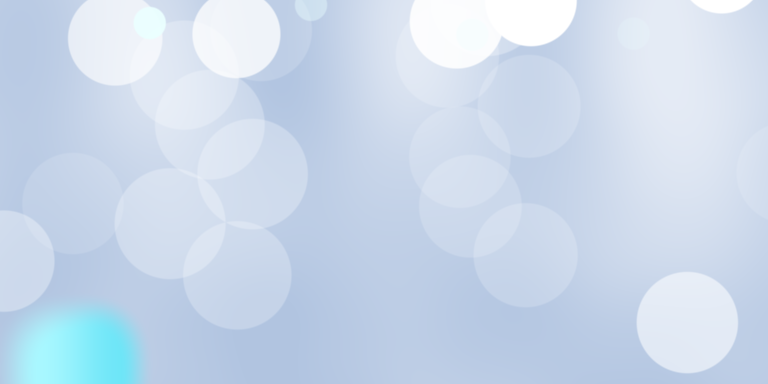
Write a Shadertoy shader that draws this background.

```glsl
const vec3 DEEP_BLUE = vec3(0.695, 0.770, 0.880);
const vec3 PALE_BLUE = vec3(0.895, 0.920, 0.960);
const vec3 DISC_WHITE = vec3(0.985, 0.992, 1.0);
const vec3 SPARK_TINT = vec3(0.92, 1.0, 1.0);
const vec3 CYAN_LIGHT = vec3(0.66, 0.97, 1.0);
const vec3 CYAN_FULL = vec3(0.43, 0.90, 0.97);

const vec2 CYAN_CENTER = vec2(0.19, 0.03);
const vec2 CYAN_RADII = vec2(0.19, 0.19);
const float COLUMN_START = 0.38;   // middle of the first pale column
const float COLUMN_PERIOD = 0.69;
const float EDGE = 0.003;          // half width of a disc edge
const int VEILS = 12;
const int STRAYS = 4;
const int LAMPS = 5;
const int SPARKS = 5;

float hash1(float n) {
    return fract(sin(n * 12.9898 + 4.1) * 4375.85);
}

vec2 gradientAt(vec2 cell) {
    float angle = 6.2832 * hash1(dot(cell, vec2(1.0, 17.3)));
    return vec2(cos(angle), sin(angle));
}

float gradientNoise(vec2 p) {
    vec2 i = floor(p), f = fract(p);
    vec2 u = f * f * f * (f * (f * 6.0 - 15.0) + 10.0);
    vec2 e = vec2(1.0, 0.0);
    float low = mix(dot(gradientAt(i), f), dot(gradientAt(i + e.xy), f - e.xy), u.x);
    float high = mix(dot(gradientAt(i + e.yx), f - e.yx), dot(gradientAt(i + e.xx), f - e.xx), u.x);
    return mix(low, high, u.y);
}

// Pale columns of light that fade toward the bottom
vec3 softBackdrop(vec2 p) {
    float lift = smoothstep(0.08, 0.75, p.y);
    float column = 0.5 + 0.5 * cos(6.2832 * (p.x - COLUMN_START) / COLUMN_PERIOD);
    float rightSide = smoothstep(1.1, 1.75, p.x);
    float pale = 0.10 + lift * (0.62 * column + 0.30 * rightSide);
    pale += 0.08 * rightSide + 0.30 * gradientNoise(p * 2.6 + 3.7);
    return mix(DEEP_BLUE, PALE_BLUE, clamp(pale, 0.0, 1.0));
}

// Blurred cyan light, softer on its left side
void addCyanGlow(inout vec3 color, vec2 p) {
    vec2 q = (p - CYAN_CENTER) / CYAN_RADII;
    float d = pow(pow(abs(q.x), 2.6) + pow(abs(q.y), 2.6), 1.0 / 2.6);
    float inner = mix(0.45, 0.65, smoothstep(-0.6, 0.6, q.x));
    float glow = 1.0 - smoothstep(inner, 1.12, d);
    vec3 tint = mix(CYAN_LIGHT, CYAN_FULL, smoothstep(-0.5, 0.7, q.x));
    color = mix(color, tint, glow);
}

void addDisc(inout vec3 color, vec2 p, vec2 center, float radius, vec3 tint, float alpha) {
    float cover = smoothstep(-EDGE, EDGE, radius - length(p - center));
    color = mix(color, tint, alpha * cover);
}

void mainImage(out vec4 fragColor, in vec2 fragCoord) {
    vec2 p = fragCoord / iResolution.y;
    vec3 color = softBackdrop(p);
    addCyanGlow(color, p);

    // Faint veils, zigzagging down two columns
    for (int i = 0; i < VEILS; i++) {
        float side = float(i % 2), k = float(i / 2), h = hash1(float(i));
        vec2 center = vec2(0.56 + 0.70 * side + 0.12 * cos(2.3 * k + 1.5 * side),
                           0.93 + 0.06 * side - 0.13 * k + 0.03 * (h - 0.5));
        addDisc(color, p, center, 0.128 + 0.022 * h, DISC_WHITE, 0.13 + 0.22 * h);
    }

    // Single discs near the left and right borders
    for (int i = 0; i < STRAYS; i++) {
        float side = float(i % 2), k = float(i / 2);
        vec2 start = mix(vec2(0.19, 0.47), vec2(1.79, 0.16), side);
        vec2 stride = mix(vec2(-0.18, -0.15), vec2(0.26, 0.39), side);
        float alpha = mix(0.14 + 0.22 * k, 0.60 - 0.46 * k, side);
        addDisc(color, p, start + stride * k, 0.132, DISC_WHITE, alpha);
    }

    // Bright lamps along the top, growing stronger to the right
    for (int i = 0; i < LAMPS; i++) {
        float k = float(i);
        vec2 center = vec2(0.30 + 0.39 * k - 0.11 * sin(2.4 * k), 0.90 + 0.011 * k * k);
        float alpha = min(0.62 + 0.13 * k, 1.0);
        addDisc(color, p, center, 0.11 + 0.02 * hash1(k + 31.0), vec3(1.0), alpha);
    }

    // Small sparks, fading to the right
    for (int i = 0; i < SPARKS; i++) {
        float k = float(i);
        vec2 center = vec2(0.39 + 0.42 * k, 0.94 + 0.05 * sin(1.9 * k));
        addDisc(color, p, center, 0.042, SPARK_TINT, 0.95 / (1.0 + 1.3 * k));
    }

    fragColor = vec4(color, 1.0);
}
```
